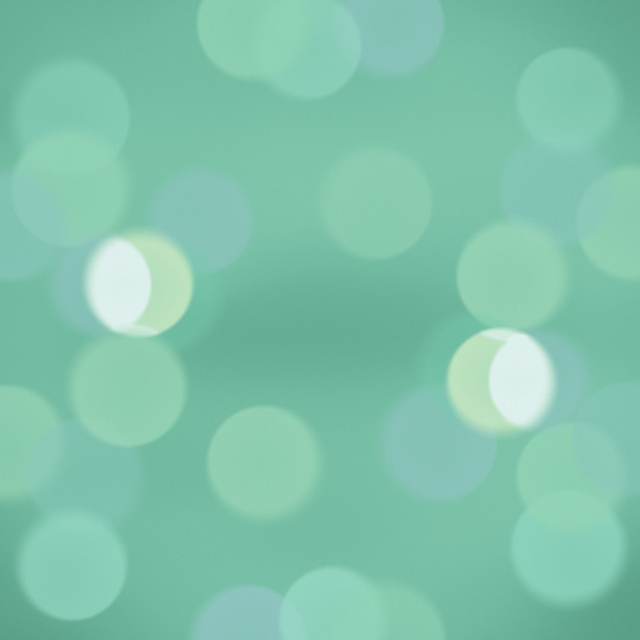
Give the GLSL for this background, as a WebGL 2 fragment shader.

```glsl
#version 300 es
precision highp float;

uniform vec2 u_resolution;
out vec4 fragColor;

// Backdrop
const vec3 DEEP = vec3(0.35, 0.62, 0.53);
const vec3 MID = vec3(0.44, 0.73, 0.63);
const vec3 LIGHT = vec3(0.52, 0.79, 0.69);
const vec2 CENTER = vec2(0.5, 0.48);
const vec2 STREAK_SCALE = vec2(2.2, 5.0);
const float STREAK = 0.55;
const float GRAIN = 0.014;
const float GRAIN_CELLS = 600.0;

// Light discs
const vec3 LEAF = vec3(0.61, 0.84, 0.72);
const vec3 LILAC = vec3(0.57, 0.77, 0.77);
const vec3 MINT = vec3(0.65, 0.88, 0.82);
const vec3 TEAL = vec3(0.46, 0.79, 0.68);
const vec3 CREAM = vec3(0.77, 0.90, 0.76);
const vec3 WHITE = vec3(0.87, 0.94, 0.93);
const float RADIUS = 0.084;
const float SHARP_EDGE = 0.004;
const float SOFT_EDGE = 0.019;
const float JITTER = 0.035;
const vec2 INNER_RING = vec2(0.33, 0.21);
const vec2 OUTER_RING = vec2(0.48, 0.47);
const vec2 GLOW_POS = vec2(-0.28, 0.075);

vec2 hash2(vec2 p) {
    vec3 q = fract(p.xyx * vec3(0.1031, 0.1030, 0.0973));
    q += dot(q, q.yzx + 33.33);
    return fract((q.xx + q.yz) * q.zy);
}

float noise(vec2 p) {
    vec2 cell = floor(p), f = fract(p);
    f = f * f * f * (f * (f * 6.0 - 15.0) + 10.0);
    vec2 e = vec2(1.0, 0.0);
    return mix(mix(hash2(cell).x, hash2(cell + e).x, f.x),
               mix(hash2(cell + e.yx).x, hash2(cell + 1.0).x, f.x), f.y);
}

// Disc whose rim is sharper on the side away from lean
float disc(vec2 p, float radius, vec2 lean) {
    float d = length(p);
    float side = 0.5 + 0.5 * dot(p, lean) / max(d, 1e-4);
    float soft = mix(SHARP_EDGE, SOFT_EDGE, side);
    float rim = mix(0.84, 1.0, smoothstep(0.0, radius, d));
    return rim * (1.0 - smoothstep(radius - soft, radius + soft, d));
}

vec3 backdrop(vec2 p) {
    vec2 s = p * STREAK_SCALE + 20.0;
    float streaks = 0.65 * noise(s) + 0.35 * noise(s * 1.9 + 7.0) - 0.5;
    float tone = 0.68 + STREAK * streaks + 0.28 * p.y;
    tone -= 0.30 * exp(-dot(p * vec2(3.0, 9.0), p * vec2(3.0, 9.0)));
    tone -= 0.50 * smoothstep(0.42, 0.74, length(p));
    tone = clamp(tone, 0.0, 1.0);
    return mix(mix(DEEP, MID, min(tone * 2.0, 1.0)), LIGHT, max(tone * 2.0 - 1.0, 0.0));
}

void addDisc(inout vec3 color, vec2 p, vec2 pos, vec3 tint, float seed) {
    vec2 rnd = hash2(vec2(seed, 4.7));
    vec2 lean = normalize(hash2(vec2(seed, 9.3)) - 0.49);
    float radius = RADIUS * mix(0.95, 1.08, rnd.x);
    color = mix(color, tint, mix(0.45, 0.85, rnd.y) * disc(p - pos, radius, lean));
}

// One half of the scatter; the other half is its half-turn
void addLights(inout vec3 color, vec2 p, float seed) {
    vec3 tints[3] = vec3[3](LEAF, LILAC, MINT);

    // Outer ring: clusters of three overlapping discs
    for (int i = 0; i < 9; i++) {
        int group = i / 3, member = i % 3;
        float offset = float(member) - 1.0;
        float angle = 0.56 + 1.02 * float(group) + 0.21 * offset;
        float reach = 0.94 + 0.14 * abs(offset);
        vec2 shift = JITTER * (hash2(vec2(float(i), 2.3)) - 0.5);
        vec2 pos = reach * OUTER_RING * vec2(cos(angle), sin(angle)) + shift;
        vec3 tint = mix(tints[(member + group) % 3], TEAL, 0.5 * hash2(vec2(float(i), 6.1)).x);
        addDisc(color, p, pos, tint, seed + float(i));
    }

    // Inner ring: separate discs
    for (int i = 0; i < 3; i++) {
        float angle = 0.43 + 0.87 * float(i);
        vec2 pos = INNER_RING * vec2(cos(angle), sin(angle));
        addDisc(color, p, pos, i < 2 ? LEAF : LILAC, seed + 20.0 + float(i));
    }

    // Bright overlap of a cream and a lilac disc, with a glint below
    vec2 q = p - GLOW_POS;
    float halo = disc(q - vec2(0.04, -0.02), RADIUS, vec2(1.0, 0.0));
    float cream = disc(q, 0.081, vec2(-0.6, 0.8));
    float lilac = disc(q + vec2(0.062, 0.0), 0.078, vec2(-1.0, 0.0));
    float glint = disc(q + vec2(0.015, 0.146), RADIUS, vec2(0.0, -1.0));
    color = mix(color, TEAL, 0.45 * halo);
    color = mix(color, LILAC, 0.6 * lilac);
    color = mix(color, CREAM, 0.9 * cream);
    color = mix(color, WHITE, min(1.15 * cream * lilac + 0.7 * cream * glint, 1.0));
}

void main() {
    vec2 p = (gl_FragCoord.xy - CENTER * u_resolution) / min(u_resolution.x, u_resolution.y);
    vec3 color = backdrop(p);
    addLights(color, p, 1.0);
    addLights(color, -p, 41.0);
    color += GRAIN * (hash2(floor((p + 1.0) * GRAIN_CELLS)).x - 0.5);
    fragColor = vec4(color, 1.0);
}
```
